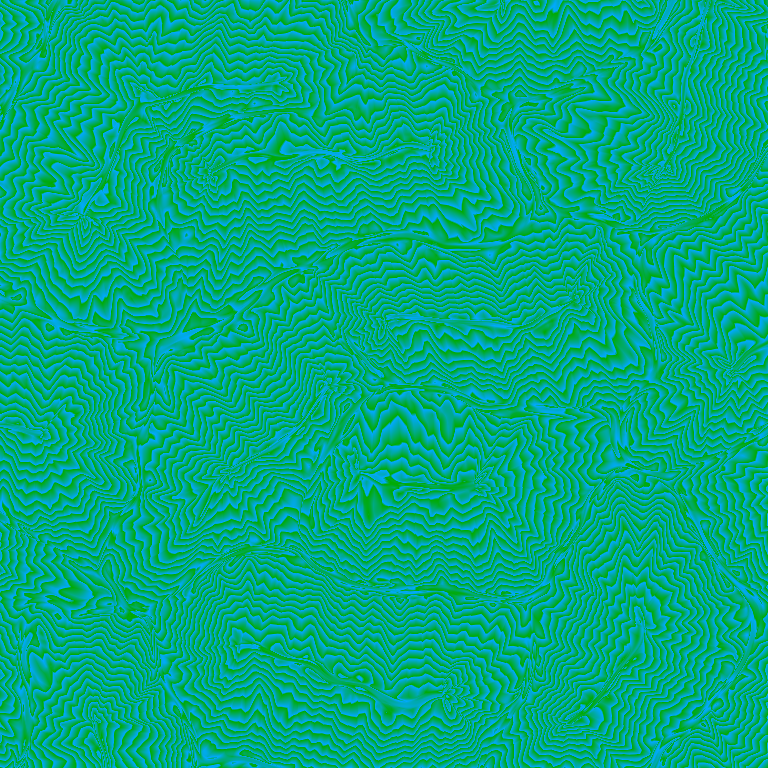
A three.js fragment shader for this pattern:

```glsl
// Terrain contours: fine zigzag sawtooth bands running from green to blue over gullied ridges.
varying vec2 vUv;

const vec3 LOW_COLOR = vec3(0.0, 0.668, 0.01);
const vec3 HIGH_COLOR = vec3(0.0, 0.662, 1.0);
const float BAND_HEIGHT = 0.0107;   // height step of one contour band
const float EDGE_SHARE = 0.1;       // part of a band used to smooth its jump
const float RIDGE_CELLS = 3.1;      // ridge lines across the canvas
const float RIDGE_REACH = 0.16;     // half length of a ridge line
const float RIDGE_ANGLE = 0.7;      // mean direction of the ridges
const float RIDGE_SPREAD = 1.7;     // random turn around the mean
const float RIDGE_ROUND = 0.006;    // rounding of the crests
const float VALLEY_SHARPNESS = 120.0;
const float WARP = 0.038;           // wandering of the ridges
const int GULLY_OCTAVES = 3;
const float GULLY_CELLS = 6.5;      // cells of the widest gullies
const float GULLY_WAVES = 1.8;      // gullies per cell
const float GULLY_DEPTH = 0.021;
const float GULLY_FALLOFF = 0.5;    // depth ratio between octaves
const float TAU = 6.2831853;

vec2 hash2(vec2 p) {
  vec3 q = fract(vec3(p.xyx) * vec3(0.1031, 0.1030, 0.0973));
  q += dot(q, q.yzx + 33.33);
  return fract((q.xx + q.yz) * q.zy);
}

// Smooth value noise with two channels, -1 to 1
vec2 noise2(vec2 p) {
  vec2 cell = floor(p);
  vec2 f = fract(p);
  f = f * f * (3.0 - 2.0 * f);
  vec2 lower = mix(hash2(cell), hash2(cell + vec2(1.0, 0.0)), f.x);
  vec2 upper = mix(hash2(cell + vec2(0.0, 1.0)), hash2(cell + 1.0), f.x);
  return 2.0 * mix(lower, upper, f.y) - 1.0;
}

// Soft distance to scattered ridge lines: xy = slope, z = height
vec3 ridges(vec2 p) {
  vec2 base = floor(p * RIDGE_CELLS);
  vec2 slope = vec2(0.0);
  float total = 0.0;
  for (int j = -1; j <= 1; j++) {
    for (int i = -1; i <= 1; i++) {
      vec2 cell = base + vec2(float(i), float(j));
      vec2 center = (cell + hash2(cell + 71.0)) / RIDGE_CELLS;
      vec2 rnd = hash2(cell + 137.0);
      float angle = RIDGE_ANGLE + (rnd.x - 0.5) * RIDGE_SPREAD;
      vec2 axis = vec2(cos(angle), sin(angle));
      float reach = RIDGE_REACH * (0.4 + 0.6 * rnd.y);
      vec2 away = p - center;
      away -= axis * clamp(dot(away, axis), -reach, reach);
      float dist = sqrt(dot(away, away) + RIDGE_ROUND * RIDGE_ROUND);
      float weight = exp(-VALLEY_SHARPNESS * dist);
      slope += weight * away / dist;
      total += weight;
    }
  }
  total = max(total, 1e-30);
  return vec3(slope / total, -log(total) / VALLEY_SHARPNESS);
}

// Creased waves whose furrows run down the slope, -0.5 to 0.5
float gullies(vec2 p, vec2 slope) {
  vec2 across = vec2(-slope.y, slope.x) * TAU * GULLY_WAVES;
  vec2 base = floor(p);
  vec2 phasor = vec2(0.0);
  for (int j = -1; j <= 1; j++) {
    for (int i = -1; i <= 1; i++) {
      vec2 cell = base + vec2(float(i), float(j));
      vec2 offset = p - cell - hash2(cell + 19.0);
      float weight = max(0.0, 1.0 - dot(offset, offset));
      float phase = dot(offset, across) + TAU * hash2(cell + 53.0).x;
      phasor += weight * weight * vec2(cos(phase), sin(phase));
    }
  }
  float strength = length(phasor);
  float crease = acos(clamp(phasor.x / max(strength, 1e-4), -1.0, 1.0)) / (0.5 * TAU);
  return (crease - 0.5) * smoothstep(0.0, 0.3, strength);
}

float terrain(vec2 uv) {
  vec2 p = uv + WARP * noise2(uv * 6.0 + 11.0);
  p += 0.3 * WARP * noise2(uv * 19.0 + 47.0);
  vec3 ridge = ridges(p + 3.0);
  float fade = smoothstep(0.0, 0.7, length(ridge.xy));
  float height = ridge.z + 0.012 * noise2(uv * 5.0 + 83.0).x;
  float cells = GULLY_CELLS;
  float depth = GULLY_DEPTH;
  for (int k = 0; k < GULLY_OCTAVES; k++) {
    height += fade * depth * gullies(uv * cells + 5.0 + 26.0 * float(k), ridge.xy);
    cells *= 2.0;
    depth *= GULLY_FALLOFF;
  }
  return height + 0.0015 * noise2(uv * 55.0 + 7.0).x;
}

void main() {
  // Sawtooth band with a short smoothed drop back to green
  float band = fract(terrain(vUv) / BAND_HEIGHT);
  float rise = band / (1.0 - EDGE_SHARE);
  float drop = (1.0 - band) / EDGE_SHARE;
  gl_FragColor = vec4(mix(LOW_COLOR, HIGH_COLOR, min(rise, drop)), 1.0);
}
```
